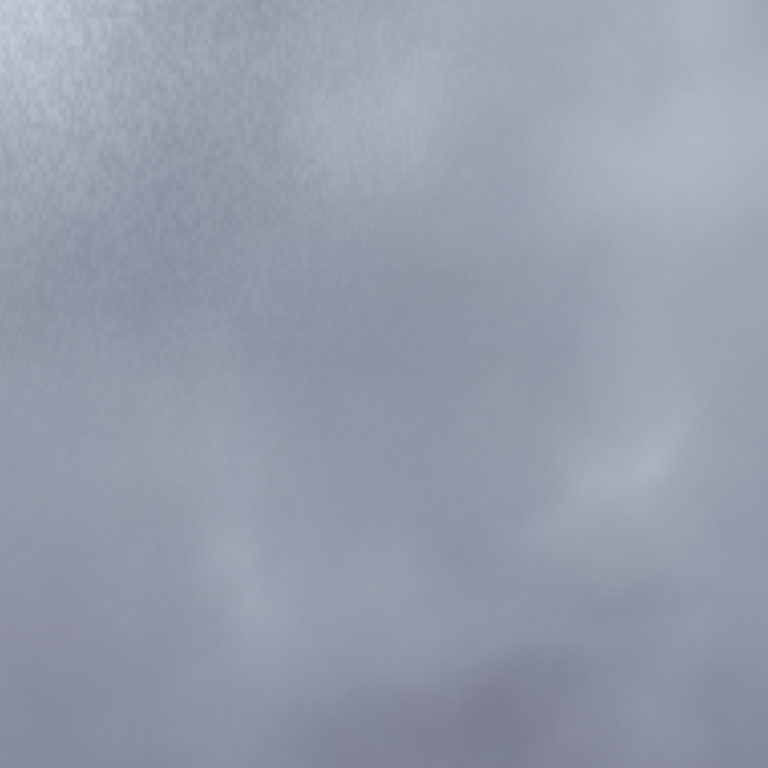
Write a Shadertoy shader that draws this texture.

```glsl
#define DARK vec3(0.508, 0.531, 0.594)
#define LIGHT vec3(0.743, 0.777, 0.822)
#define HUE_DRIFT vec3(0.009, -0.003, 0.004)
#define CLOUD_SCALE 3.2
#define CLOUD_CONTRAST 0.62
#define WARP 0.22
#define GRAIN_SCALE vec2(190.0, 110.0)
#define GRAIN_AMOUNT 0.22

float hash(vec2 cell) {
    vec3 q = fract(vec3(cell.xyx) * 0.1031);
    q += dot(q, q.yzx + 33.33);
    return fract((q.x + q.y) * q.z);
}

float noise(vec2 p) {
    vec2 i = floor(p), f = fract(p);
    vec2 u = f * f * f * (f * (f * 6.0 - 15.0) + 10.0);
    return mix(mix(hash(i), hash(i + vec2(1, 0)), u.x),
               mix(hash(i + vec2(0, 1)), hash(i + vec2(1, 1)), u.x), u.y);
}

// Soft layered noise centred on zero
float fbm(vec2 p) {
    float sum = 0.0, weight = 0.5;
    for (int octave = 0; octave < 5; octave++) {
        sum += weight * (noise(p) - 0.5);
        p = mat2(1.6, 1.2, -1.2, 1.6) * p + 7.3;
        weight *= 0.42;
    }
    return sum;
}

// Gaussian patch of light, stretched along a tilted axis
float glow(vec2 p, vec2 center, vec2 radius, float tilt) {
    float c = cos(tilt), s = sin(tilt);
    vec2 d = mat2(c, -s, s, c) * (p - center) / radius;
    return exp(-dot(d, d));
}

void mainImage(out vec4 fragColor, in vec2 fragCoord) {
    vec2 uv = fragCoord / iResolution.xy;

    // Drifting cloud shapes
    vec2 warp = vec2(fbm(uv * 5.0 + 3.1), fbm(uv * 5.0 + 19.7));
    vec2 p = uv + WARP * warp;
    float clouds = fbm(p * CLOUD_SCALE + 11.0);

    // Vertical falloff with broad light and dark areas
    float tone = mix(0.08, 0.42, uv.y) + CLOUD_CONTRAST * clouds;
    tone += 0.62 * glow(uv, vec2(0.00, 1.00), vec2(0.20, 0.19), 0.0);
    tone += 0.30 * glow(p, vec2(0.47, 0.88), vec2(0.12, 0.15), 0.0);
    tone += 0.36 * glow(p, vec2(0.90, 0.74), vec2(0.23, 0.32), 0.0);
    tone -= 0.10 * glow(p, vec2(0.15, 0.70), vec2(0.20, 0.14), 0.4);
    tone -= 0.12 * glow(p, vec2(0.02, 0.08), vec2(0.25, 0.18), 0.0);

    // Ragged wisps and the shadows beneath them
    float ragged = 0.8 + 1.2 * fbm(p * 9.0 + 2.0);
    tone += 0.24 * ragged * glow(p, vec2(0.84, 0.42), vec2(0.16, 0.075), 0.6);
    tone += 0.19 * ragged * glow(p, vec2(0.42, 0.20), vec2(0.17, 0.07), -0.8);
    tone += 0.18 * ragged * glow(p, vec2(0.70, 0.16), vec2(0.13, 0.09), -0.5);
    tone += 0.18 * ragged * glow(p, vec2(0.88, 0.08), vec2(0.07, 0.12), -0.3);
    tone -= 0.12 * glow(p, vec2(0.84, 0.22), vec2(0.16, 0.05), 0.2);
    tone -= 0.08 * glow(p, vec2(0.62, 0.05), vec2(0.14, 0.07), 0.0);

    // Fine upright grain, strongest near the bright corner
    float grain = noise(uv * GRAIN_SCALE) + 0.5 * noise(uv * GRAIN_SCALE * 0.47 + 5.0) - 0.75;
    float grainArea = glow(uv, vec2(0.10, 0.96), vec2(0.38, 0.36), 0.0);
    tone += GRAIN_AMOUNT * grain * (0.10 + 0.90 * grainArea);

    // Slate to pale blue, with a slow violet and cyan drift
    vec3 color = mix(DARK, LIGHT, tone);
    color += HUE_DRIFT * 2.0 * fbm(uv * 5.0 + 41.0);
    color += HUE_DRIFT * 0.6 * (0.45 - uv.y);
    fragColor = vec4(color, 1.0);
}
```
